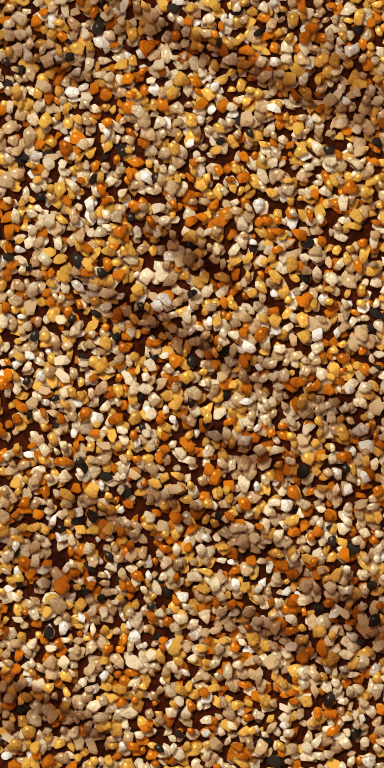
A WebGL 1 fragment shader for this texture:

```glsl
precision highp float;
// Coarse, sunlit quartz sand: angular amber, cream and dark grains in loose layers.
uniform vec2 u_resolution;

const float GRAINS_ACROSS = 27.0;
const int LAYERS = 4;
const int SIDES = 6;
const float PRESENCE = 0.80;
const float SIZE_MIN = 0.30;
const float SIZE_MAX = 0.53;
const float CORNER_ROUNDING = 0.10;
const float SHADOW_STRENGTH = 0.62;
const float GLINT_STRENGTH = 0.45;
const vec2 LIGHT = vec2(-0.55, 0.83);
const vec2 SHADOW_OFFSET = vec2(0.11, -0.19);

const vec3 GAP = vec3(0.24, 0.09, 0.035);
const vec3 SHADE_TINT = vec3(0.43, 0.27, 0.13);
const vec3 SHADOW_TINT = vec3(0.30, 0.16, 0.08);
const vec3 CREAM = vec3(0.93, 0.83, 0.66);
const vec3 BEIGE = vec3(0.82, 0.67, 0.48);
const vec3 AMBER = vec3(0.91, 0.68, 0.29);
const vec3 ORANGE = vec3(0.82, 0.45, 0.09);
const vec3 WHITE = vec3(0.97, 0.93, 0.85);
const vec3 BASALT = vec3(0.20, 0.17, 0.14);

float hash(vec2 p) {
  vec3 v = fract(vec3(p.xyx) * 0.1031);
  v += dot(v, v.yzx + 33.33);
  return fract((v.x + v.y) * v.z);
}

float noise(vec2 p) {
  vec2 i = floor(p), f = fract(p);
  f = f * f * (3.0 - 2.0 * f);
  vec2 e = vec2(1.0, 0.0);
  return mix(mix(hash(i), hash(i + e), f.x),
             mix(hash(i + e.yx), hash(i + e.xx), f.x), f.y);
}

float smoothMax(float a, float b, float k) {
  float h = max(k - abs(a - b), 0.0) / k;
  return max(a, b) + h * h * k * 0.25;
}

// Rounded convex polygon with uneven sides.
float grainDistance(vec2 q, vec2 id, float radius) {
  float d = -1.0;
  for (int k = 0; k < SIDES; k++) {
    float side = float(k);
    float angle = (side + 0.75 * hash(id + side * 7.3)) * 6.2832 / float(SIDES);
    float reach = radius * mix(0.72, 1.15, hash(id + side * 3.7 + 51.0));
    d = smoothMax(d, dot(q, vec2(cos(angle), sin(angle))) - reach, CORNER_ROUNDING);
  }
  return d;
}

vec3 grainColor(float pick) {
  vec3 c = ORANGE;
  c = mix(c, AMBER, step(pick, 0.83));
  c = mix(c, BEIGE, step(pick, 0.58));
  c = mix(c, CREAM, step(pick, 0.36));
  c = mix(c, WHITE, step(pick, 0.10));
  return mix(c, BASALT, step(pick, 0.035));
}

// Lays one grain and its shadow over the colour below.
vec3 layGrain(vec3 below, vec2 offset, vec2 id, float pixel) {
  float radius = mix(SIZE_MIN, SIZE_MAX, pow(hash(id + 11.0), 1.4));
  float turn = 6.2832 * hash(id + 23.0);
  float c = cos(turn), s = sin(turn);
  mat2 rotation = mat2(c, -s, s, c);
  vec2 stretch = vec2(0.9, mix(1.0, 1.5, hash(id + 31.0)));
  vec2 q = rotation * offset * stretch;
  vec2 shadowPoint = rotation * (offset - SHADOW_OFFSET) * stretch;
  float d = grainDistance(q, id, radius);
  float shadow = smoothstep(-0.12, 0.10, grainDistance(shadowPoint, id, radius));
  below *= mix(vec3(1.0), SHADOW_TINT, (1.0 - shadow) * SHADOW_STRENGTH);

  // Slope, broken facet, mineral clouding and darker rim.
  float slope = dot(offset, LIGHT) / radius;
  float facet = smoothstep(-0.05, 0.05, q.x + 0.3 * (hash(id + 43.0) - 0.5));
  float cloud = noise(q * 9.0 + id * 5.0) - 0.5;
  float tone = 0.86 + 0.30 * slope + 0.40 * (hash(id + 57.0) - 0.5)
             + 0.18 * (facet - 0.5) + 0.28 * cloud
             - 0.22 * smoothstep(-0.14, 0.0, d);
  vec3 color = grainColor(hash(id + 71.0));
  color *= 0.93 + 0.14 * hash(id + 83.0);
  color *= mix(SHADE_TINT, vec3(1.03), clamp(tone, 0.0, 1.0));
  float glint = 1.0 - smoothstep(0.04, 0.16, length(q - rotation * LIGHT * radius * 0.45));
  color += GLINT_STRENGTH * glint * step(0.6, hash(id + 97.0)) * vec3(0.7, 0.65, 0.55);
  return mix(color, below, smoothstep(-pixel, pixel, d));
}

void main() {
  vec2 p = gl_FragCoord.xy / u_resolution.x;
  float pixel = 0.7 * GRAINS_ACROSS / u_resolution.x;
  vec3 color = GAP * (0.7 + 0.6 * noise(p * 90.0));

  for (int layer = 0; layer < LAYERS; layer++) {
    float level = float(layer);
    vec2 g = p * GRAINS_ACROSS + level * vec2(37.37, 53.61);
    for (int j = -1; j <= 1; j++) {
      for (int i = -1; i <= 1; i++) {
        vec2 id = floor(g) + vec2(float(i), float(j));
        vec2 jitter = vec2(hash(id + 3.0), hash(id + 7.0)) - 0.5;
        vec2 offset = g - id - 0.5 - 0.7 * jitter;
        if (hash(id + 101.0) < PRESENCE && dot(offset, offset) < 1.3)
          color = layGrain(color, offset, id + level * 131.0, pixel);
      }
    }
  }

  // Slanted hollows in the sand surface.
  float hollow = noise(vec2(p.x * 4.0 + p.y * 3.0, p.y * 9.0 + p.x * 4.0) + 17.0);
  color *= mix(vec3(1.0), vec3(0.62, 0.50, 0.42), smoothstep(0.58, 0.95, hollow));
  gl_FragColor = vec4(clamp(color, 0.0, 1.0), 1.0);
}
```
